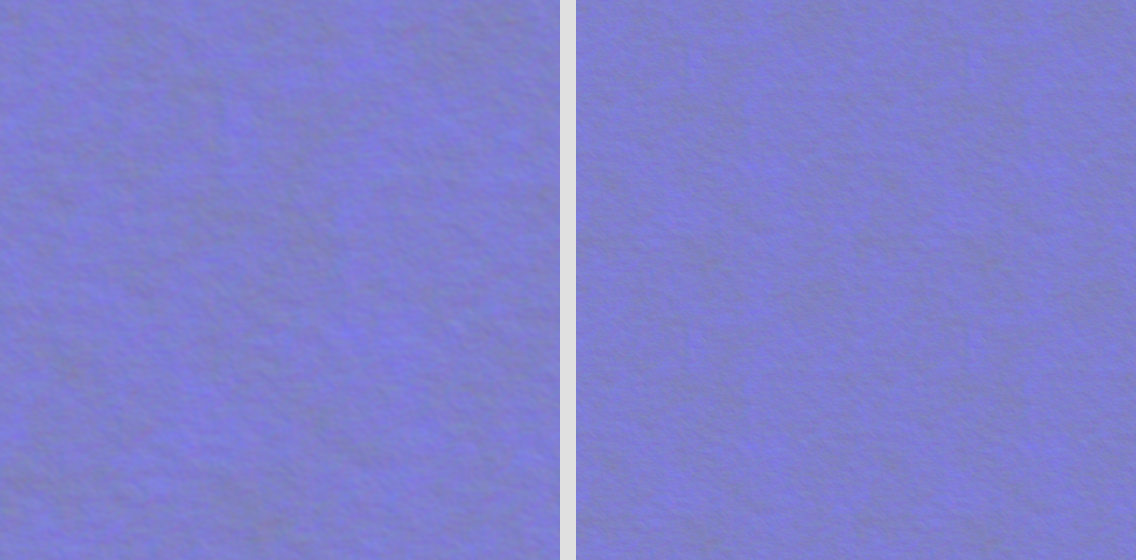
Left, the tile; right, the same tile 2 across and 2 down.
This texture map is drawn by a WebGL 2 fragment shader. Its source:

```glsl
#version 300 es
precision highp float;
// Tiling normal map of a softly grained, plaster-like surface.
// Red and green hold the slopes of a wrapped noise relief; blue holds
// cloudy mottling summed from several octaves of the same noise.

#define BASE_COLOR vec3(0.499, 0.499, 0.807)
#define RELIEF_CELLS vec2(20.0, 23.0)
#define RELIEF_OCTAVES 3
#define SLOPE_STEP 0.005
#define SLOPE_GAIN 0.102
#define CLOUD_CELLS vec2(5.0, 6.0)
#define CLOUD_OCTAVES 5
#define CLOUD_FADE 0.98
#define CLOUD_GAIN 0.073
#define GREEN_TINT 0.10
#define WARP 0.006

out vec4 fragColor;
uniform vec2 u_resolution;

// Integer hash: one random vector in [-1, 1] per lattice point and layer
vec2 hashGradient(vec2 cell, int layer) {
    uvec3 v = uvec3(uvec2(cell), uint(layer)) * 1664525u + 1013904223u;
    for (int i = 0; i < 2; i++) {
        v.x += v.y * v.z;
        v.y += v.z * v.x;
        v.z += v.x * v.y;
        v ^= v >> 16u;
    }
    return vec2(v.xy >> 8u) / 8388608.0 - 1.0;
}

// Contribution of one lattice corner, wrapped at the tile border
float corner(vec2 cell, vec2 offset, vec2 local, vec2 cells, int layer) {
    return dot(hashGradient(mod(cell + offset, cells), layer), local - offset);
}

// Gradient noise that repeats after a whole number of cells
float tileNoise(vec2 uv, vec2 cells, int layer) {
    vec2 p = uv * cells;
    vec2 cell = floor(p);
    vec2 f = p - cell;
    vec2 blend = f * f * f * (f * (f * 6.0 - 15.0) + 10.0);
    float low = mix(corner(cell, vec2(0, 0), f, cells, layer),
                    corner(cell, vec2(1, 0), f, cells, layer), blend.x);
    float high = mix(corner(cell, vec2(0, 1), f, cells, layer),
                     corner(cell, vec2(1, 1), f, cells, layer), blend.x);
    return mix(low, high, blend.y);
}

// Sum of octaves, each with twice the cells of the one before
float fractalNoise(vec2 uv, vec2 cells, int octaves, float fade, int layer) {
    float sum = 0.0;
    float weight = 1.0;
    for (int i = 0; i < octaves; i++) {
        sum += weight * tileNoise(uv, cells, layer + i);
        cells *= 2.0;
        weight *= fade;
    }
    return sum;
}

float relief(vec2 uv) {
    return fractalNoise(uv, RELIEF_CELLS, RELIEF_OCTAVES, 0.58, 11);
}

void main() {
    vec2 uv = gl_FragCoord.xy / u_resolution;

    // Periodic bending hides the lattice directions
    vec2 bend = vec2(tileNoise(uv, vec2(13.0), 31), tileNoise(uv, vec2(13.0), 32));
    uv += WARP * bend;

    // Slopes of the relief by central differences
    vec2 h = vec2(0.5 * SLOPE_STEP, 0.0);
    vec2 slope = vec2(relief(uv + h.xy) - relief(uv - h.xy),
                      relief(uv + h.yx) - relief(uv - h.yx));

    // Mottling lifts blue and slightly lowers green
    float cloud = CLOUD_GAIN * fractalNoise(uv, CLOUD_CELLS, CLOUD_OCTAVES, CLOUD_FADE, 51);

    vec3 color = BASE_COLOR;
    color.rg += SLOPE_GAIN * slope;
    color.gb += cloud * vec2(-GREEN_TINT, 1.0);
    fragColor = vec4(color, 1.0);
}
```
